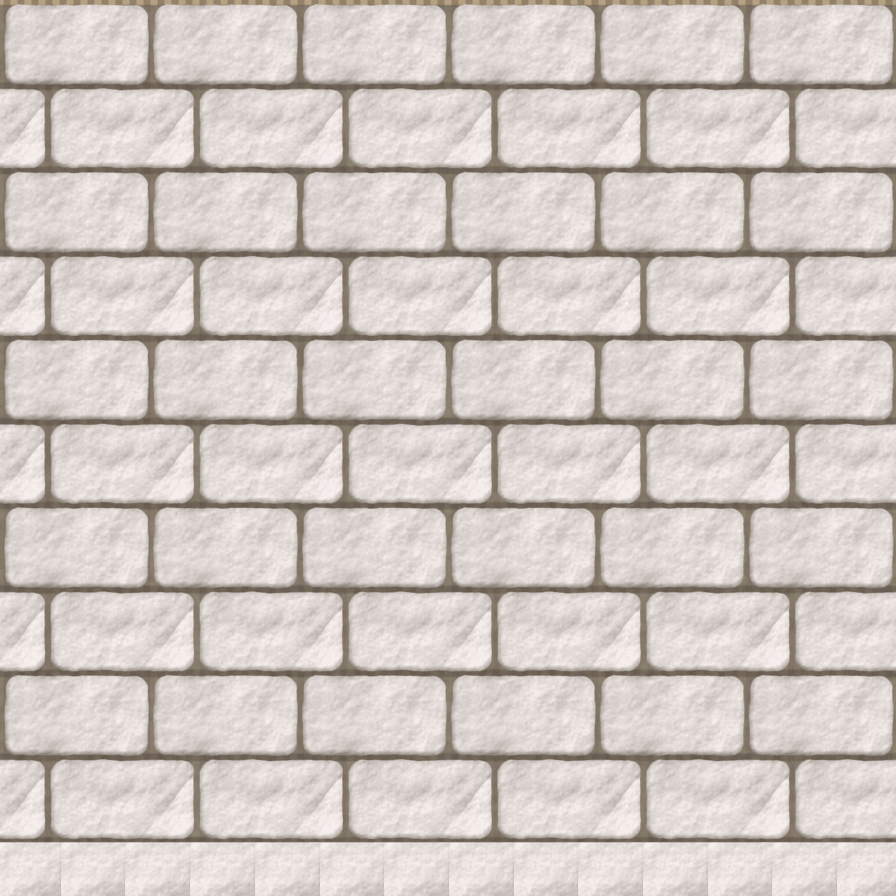
Give the GLSL for this texture, as a three.js fragment shader.

```glsl
// Whitewashed split-stone bricks in running bond, with sandy mortar and a pale base strip.
varying vec2 vUv;

const vec2 PITCH = vec2(0.1662, 0.0936);
const vec2 HALF_BRICK = vec2(0.0798, 0.0442);
const float TOP_MARGIN = 0.0027;
const float BASE_HEIGHT = 0.060;
const float TILE_WIDTH = 0.0722;
const vec3 STONE_LIGHT = vec3(0.935, 0.907, 0.897);
const vec3 STONE_DARK = vec3(0.61, 0.575, 0.545);
const vec3 MORTAR_LIGHT = vec3(0.56, 0.515, 0.45);
const vec3 MORTAR_DARK = vec3(0.39, 0.345, 0.30);
const vec3 MORTAR_SUNLIT = vec3(0.68, 0.60, 0.49);

float hash(vec2 p) {
  vec3 q = fract(vec3(p.xyx) * 0.1031);
  q += dot(q, q.yzx + 33.33);
  return fract((q.x + q.y) * q.z);
}

float noise(vec2 p) {
  vec2 i = floor(p);
  vec2 f = fract(p);
  vec2 u = f * f * (3.0 - 2.0 * f);
  float low = mix(hash(i), hash(i + vec2(1.0, 0.0)), u.x);
  float high = mix(hash(i + vec2(0.0, 1.0)), hash(i + 1.0), u.x);
  return mix(low, high, u.y);
}

float fbm(vec2 p) {
  float sum = 0.0;
  float amp = 0.5;
  for (int i = 0; i < 4; i++) {
    sum += amp * noise(p);
    p = mat2(1.6, 1.2, -1.2, 1.6) * p + 7.3;
    amp *= 0.5;
  }
  return sum;
}

float roundedBox(vec2 p, vec2 halfSize, float radius) {
  vec2 q = abs(p) - halfSize + radius;
  return length(max(q, 0.0)) + min(max(q.x, q.y), 0.0) - radius;
}

// Lightness of the rough face: lit relief, broad stains and slanted scratches
float stoneTone(vec2 p, float seed) {
  vec2 s = p + 3.0 + seed * 2.7;
  vec2 towardLight = vec2(-0.0012, 0.0018);
  float relief = fbm(s * 44.0) - fbm((s + towardLight) * 44.0);
  vec2 slant = mat2(0.85, -0.53, 0.53, 0.85) * s;
  float stain = smoothstep(0.42, 0.72, fbm(slant * vec2(22.0, 48.0)));
  float scratch = smoothstep(0.54, 0.74, fbm(slant * vec2(55.0, 120.0)));
  float grain = noise(s * 330.0) - 0.5;
  return 0.89 + 2.2 * relief - 0.22 * stain - 0.24 * scratch * stain + 0.12 * grain;
}

// Chipped facet on the right of a brick, with a shadow along its ridge
float facetTone(vec2 p) {
  float side = dot(p - vec2(0.0755, 0.022), vec2(0.771, -0.637));
  side += 0.004 * (noise(p * 90.0 + 40.0) - 0.5);
  float facet = smoothstep(-0.001, 0.001, side);
  float shadow = exp(-abs(side) * 130.0) * (1.0 - facet);
  return 0.10 * facet - 0.38 * shadow * smoothstep(-0.036, 0.01, p.y);
}

// Worn rim: thin all round, heavier along the bottom and left
float rimTone(vec2 p, float dist) {
  float low = smoothstep(0.5, 1.0, -p.y / HALF_BRICK.y);
  float left = smoothstep(0.8, 1.0, -p.x / HALF_BRICK.x);
  float rim = smoothstep(-0.0065, 0.0, dist);
  return -rim * (0.18 + 0.55 * low + 0.30 * left);
}

vec3 stoneColor(float tone) {
  return mix(STONE_DARK, STONE_LIGHT, clamp(tone, -0.15, 1.08));
}

// Ribbed mortar, shaded in the horizontal joints and sunlit at the top border
vec3 mortarColor(vec2 uv, vec2 p) {
  float bed = smoothstep(0.92, 1.0, abs(p.y) / HALF_BRICK.y);
  float ribs = smoothstep(0.35, 0.65, abs(fract(uv.x * 64.0) - 0.5) * 2.0);
  float light = 0.65 - 0.50 * bed + 0.16 * ribs + 0.6 * (fbm(uv * 130.0) - 0.47);
  vec3 color = mix(MORTAR_DARK, MORTAR_LIGHT, clamp(light, 0.0, 1.0));
  float sun = smoothstep(0.992, 0.996, uv.y);
  return mix(color, MORTAR_SUNLIT * (0.85 + 0.2 * ribs), sun);
}

vec3 wallColor(vec2 uv) {
  float row = max(floor((1.0 - uv.y - TOP_MARGIN) / PITCH.y), 0.0);
  float odd = mod(row, 2.0);
  float column = (uv.x - mix(0.0856, 0.1367, odd)) / PITCH.x;
  vec2 p = vec2((fract(column + 0.5) - 0.5) * PITCH.x,
                uv.y - 1.0 + TOP_MARGIN + (row + 0.5) * PITCH.y);
  float dist = roundedBox(p, HALF_BRICK - vec2(0.0, 0.0006) * odd, 0.015);
  dist += 0.0045 * (fbm(p * 55.0 + 20.0 + odd * 9.0) - 0.47);
  float tone = stoneTone(p, odd) + rimTone(p, dist) + odd * facetTone(p);
  tone -= (1.0 - odd) * 0.12 * smoothstep(0.01, -0.08, p.x + p.y);
  float cover = 1.0 - smoothstep(-0.0011, 0.0011, dist);
  return mix(mortarColor(uv, p), stoneColor(tone), cover);
}

// Continuous strip of short repeated tiles with faint seams
vec3 baseColor(vec2 uv) {
  float x = fract((uv.x - 0.0678) / TILE_WIDTH);
  float tone = stoneTone(vec2(x * TILE_WIDTH, uv.y), 2.0);
  float seam = smoothstep(0.0, 0.04, x) * (1.0 - smoothstep(0.97, 1.0, x));
  return stoneColor(tone - 0.10 * (1.0 - seam) - 0.08 * x + 0.06);
}

void main() {
  float base = 1.0 - smoothstep(BASE_HEIGHT - 0.001, BASE_HEIGHT + 0.001, vUv.y);
  gl_FragColor = vec4(mix(wallColor(vUv), baseColor(vUv), base), 1.0);
}
```
